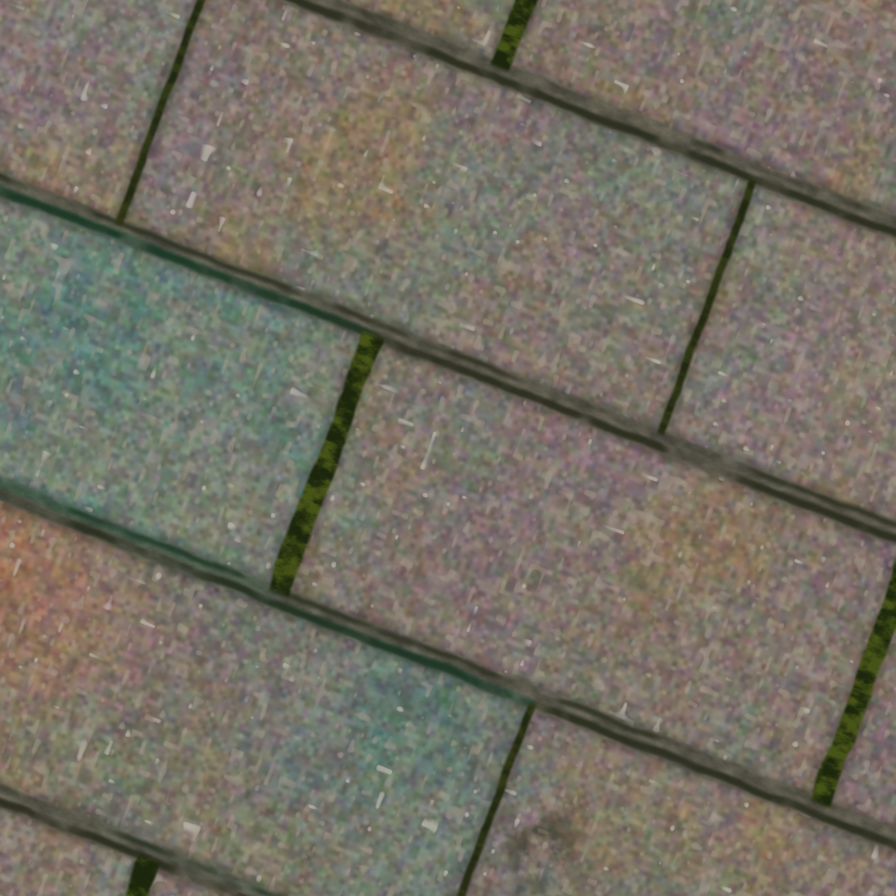
Write a three.js fragment shader that draws this texture.

```glsl
// Weathered concrete pavers in a tilted running bond, with mossy joints.
// A skewed course grid gives brick ids and joint distances; hashed value
// noise adds grain, pale flecks, blotchy tints, algae and ragged edges.

#define COURSE_SLOPE 0.39   // fall of the long joints
#define CROSS_LEAN 0.365    // lean of the short joints
#define COURSE_STEP 0.341   // vertical spacing of courses
#define BRICK_STEP 0.690    // spacing of short joints
#define ROW_SHIFT 0.328     // bond offset from course to course
#define GRID_ORIGIN vec2(0.552, 0.2057)
#define BED_HALF 0.0125     // half width of the long joints
#define THIN_HALF 0.0042    // half width of tight short joints
#define MOSS_HALF 0.0115    // half width of open, mossy short joints
#define GRAIN 0.42          // contrast of the surface grain

varying vec2 vUv;

float hash(vec2 p) {
  vec3 q = fract(vec3(p.xyx) * 0.1031);
  q += dot(q, q.yzx + 33.33);
  return fract((q.x + q.y) * q.z);
}

float noise(vec2 p) {
  vec2 i = floor(p), f = fract(p);
  f = f * f * (3.0 - 2.0 * f);
  return mix(mix(hash(i), hash(i + vec2(1, 0)), f.x),
             mix(hash(i + vec2(0, 1)), hash(i + vec2(1, 1)), f.x), f.y);
}

float fbm(vec2 p) {
  float sum = 0.0, amp = 0.5;
  for (int i = 0; i < 4; i++) {
    sum += amp * noise(p);
    p = p * 2.03 + 17.3;
    amp *= 0.5;
  }
  return sum / 0.9375;
}

float blot(vec2 p, vec2 centre, float radius) {
  vec2 d = (p - centre) / radius;
  return exp(-dot(d, d));
}

// Soft-edged band around distance zero
float band(float d, float halfWidth, float soft) {
  return 1.0 - smoothstep(halfWidth - soft, halfWidth + soft, abs(d));
}

// Skewed coordinates to canvas position, y running down
vec2 fromSkew(vec2 s) {
  float x = (s.x - CROSS_LEAN * s.y) / (1.0 + CROSS_LEAN * COURSE_SLOPE);
  return vec2(x, s.y + COURSE_SLOPE * x);
}

vec3 stoneColor(vec2 p, vec2 s, vec2 id, float algae, float blush) {
  vec3 clay = vec3(0.49, 0.445, 0.405);
  vec3 ochre = vec3(0.53, 0.455, 0.35);
  vec3 mauve = vec3(0.49, 0.435, 0.435);
  vec3 greyGreen = vec3(0.43, 0.475, 0.43);
  vec3 teal = vec3(0.33, 0.46, 0.43);
  vec3 pale = vec3(0.65, 0.61, 0.55);

  // Broad tints
  vec2 shift = id * 7.31 + 40.0;
  vec3 col = mix(clay, ochre, 0.75 * smoothstep(0.5, 0.75, fbm(s * 6.0 + shift)));
  col = mix(col, mauve, 0.8 * smoothstep(0.48, 0.7, fbm(s * 8.0 + shift + 23.0)));
  col = mix(col, greyGreen, 0.6 * smoothstep(0.5, 0.75, fbm(s * 7.0 + shift + 51.0)));
  col = mix(col, greyGreen, clamp(algae, 0.0, 0.9));
  col = mix(col, teal, algae * 0.7 * smoothstep(0.5, 0.75, fbm(s * 11.0 + 80.0)));
  col = mix(col, vec3(0.62, 0.44, 0.34), 0.7 * blush);
  col *= 0.97 + 0.07 * hash(id + 60.0);

  // Grain, coloured specks and pale aggregate
  float grain = 0.6 * noise(s * 170.0 + 90.0) + 0.4 * noise(s * 85.0 + 30.0);
  vec3 tint = vec3(noise(s * 95.0 + 11.0), noise(s * 95.0 + 211.0), noise(s * 95.0 + 411.0));
  col *= 1.0 + GRAIN * (grain - 0.5);
  col += 0.07 * (tint - 0.5);
  col = mix(col, pale, 0.5 * smoothstep(0.68, 0.95, noise(s * vec2(125.0, 95.0) + 300.0)));
  col = mix(col, vec3(0.75, 0.73, 0.69), 0.7 * smoothstep(0.9, 0.99, noise(s * 68.0 + 500.0)));

  // Dark ragged stain
  float stain = blot(p, vec2(0.605, 0.95), 0.042) * smoothstep(0.3, 0.6, fbm(s * 38.0 + 9.0));
  return mix(col, vec3(0.21, 0.21, 0.15), 0.8 * stain);
}

void main() {
  vec2 p = vec2(vUv.x, 1.0 - vUv.y);
  vec2 s = vec2(p.x + CROSS_LEAN * p.y, p.y - COURSE_SLOPE * p.x);

  // Brick grid with slightly wandering edges
  vec2 edge = s + 0.006 * (vec2(fbm(s * 22.0 + 5.0), fbm(s * 22.0 + 65.0)) - 0.5);
  float v = (edge.y - GRID_ORIGIN.y) / COURSE_STEP;
  float row = floor(v);
  float u = (edge.x - GRID_ORIGIN.x - ROW_SHIFT * row) / BRICK_STEP;
  vec2 id = vec2(floor(u), row);
  float bedDist = (fract(v + 0.5) - 0.5) * COURSE_STEP / length(vec2(1.0, COURSE_SLOPE));
  float crossDist = (fract(u + 0.5) - 0.5) * BRICK_STEP / length(vec2(1.0, CROSS_LEAN));

  // Weathering, partly shared by each whole brick
  vec2 centre = fromSkew(GRID_ORIGIN + vec2(ROW_SHIFT * row + BRICK_STEP * (id.x + 0.5),
                                            COURSE_STEP * (row + 0.5)));
  vec2 w = mix(p, centre, 0.5);
  float algae = blot(w, vec2(0.07, 0.41), 0.21) + 0.85 * blot(w, vec2(0.38, 0.83), 0.15);
  float blush = blot(w, vec2(0.12, 0.73), 0.08);
  vec3 col = stoneColor(p, s, id, algae, blush);

  // Worn, shaded brick edges
  float open = 1.0 - mod(row, 2.0);
  float crossHalf = mix(THIN_HALF, MOSS_HALF * (0.7 + 0.6 * fbm(s * 14.0 + 33.0)), open);
  float rim = min(abs(bedDist) - BED_HALF, abs(crossDist) - crossHalf);
  col *= mix(0.8, 1.0, smoothstep(-0.002, 0.014, rim));

  // Long joints: dusty bevel between two broken cracks
  float rough = fbm(s * vec2(55.0, 90.0) + 120.0);
  vec3 crack = mix(vec3(0.17, 0.18, 0.12), vec3(0.10, 0.22, 0.15), clamp(algae, 0.0, 1.0));
  vec3 dust = mix(vec3(0.36, 0.35, 0.30), vec3(0.27, 0.36, 0.29), clamp(algae, 0.0, 1.0));
  float lower = band(bedDist - 0.006, 0.0042, 0.003) * smoothstep(0.2, 0.55, fbm(s * 17.0 + 140.0));
  float upper = band(bedDist + 0.008, 0.003, 0.003) * smoothstep(0.38, 0.62, fbm(s * 13.0 + 170.0));
  vec3 bed = mix(dust * (0.65 + 0.6 * rough), crack, max(lower, 0.8 * upper));
  col = mix(col, bed, 0.95 * band(bedDist, BED_HALF, 0.003));

  // Short joints: tight dark gaps alternate with open moss
  vec3 moss = mix(vec3(0.11, 0.15, 0.05), vec3(0.28, 0.33, 0.09), smoothstep(0.3, 0.75, rough));
  vec3 gap = mix(vec3(0.14, 0.16, 0.08), moss, 0.35 + 0.65 * open);
  float inCourse = smoothstep(-0.004, 0.004, abs(bedDist) - 0.006);
  col = mix(col, gap, inCourse * band(crossDist, crossHalf, 0.0025));

  gl_FragColor = vec4(clamp(col, 0.0, 1.0), 1.0);
}
```
